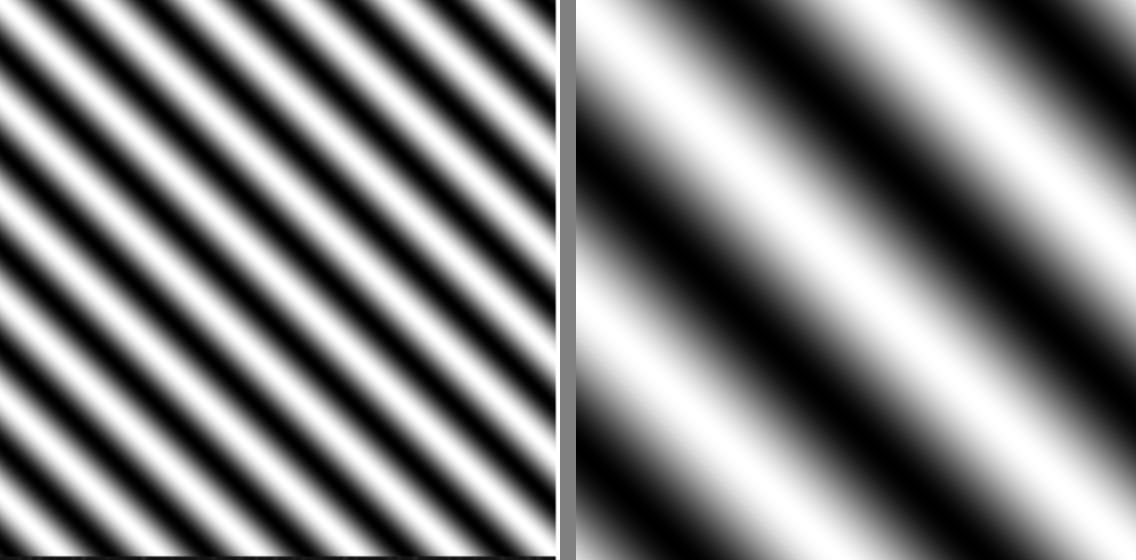
Left: the whole. Right: its middle third, enlarged.
Reproduce this pattern procedurally as a three.js fragment shader.

```glsl
varying vec2 vUv;

float gradientAt(float cell) {
  return 2.0 * fract(sin(cell * 127.1) * 4375.85) - 1.0;
}

float gradientNoise(float x) {
  float cell = floor(x);
  float t = x - cell;
  float fade = t * t * t * (t * (t * 6.0 - 15.0) + 10.0);
  return mix(gradientAt(cell) * t, gradientAt(cell + 1.0) * (t - 1.0), fade);
}

void main() {
  // Sinusoidal diagonal stripes, white along the falling diagonal
  float across = (vUv.x + vUv.y - 1.0) * 5.66;
  float shade = 0.5 + 0.5 * cos(6.28319 * across);

  // Thin dark strip along the bottom, faintly worn
  float wear = 0.08 + 0.25 * max(gradientNoise(vUv.x * 64.0), 0.0);
  shade = mix(wear, shade, smoothstep(0.004, 0.009, vUv.y));

  // Thin white strip along the right side
  shade = mix(shade, 1.0, smoothstep(0.990, 0.995, vUv.x));

  gl_FragColor = vec4(vec3(shade), 1.0);
}
```
